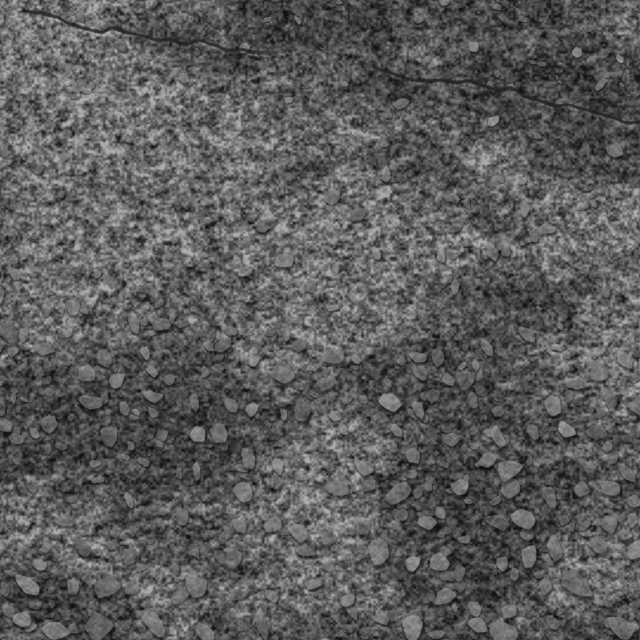
This texture is drawn by a three.js fragment shader. Its source:

```glsl
// Weathered grey ground seen at a slant: dusty patches, angular gravel and a thin crack.
varying vec2 vUv;

#define DARK_SOIL 0.255
#define PALE_DUST 0.435
#define STONE_TONE 0.50
#define GRAIN_CONTRAST 1.0
#define SHADOW_DEPTH 0.42
#define RECESSION 0.6
#define STONE_SIZE 0.024
#define STONE_CELL 0.055
#define CRACK_WIDTH 0.0022
#define EDGE_BLUR 0.0014

float hash(vec2 p) {
  vec3 q = fract(vec3(p.xyx) * 0.1031);
  q += dot(q, q.yzx + 33.33);
  return fract((q.x + q.y) * q.z);
}

float noise(vec2 p) {
  vec2 i = floor(p), f = fract(p);
  f = f * f * (3.0 - 2.0 * f);
  return mix(mix(hash(i), hash(i + vec2(1.0, 0.0)), f.x),
             mix(hash(i + vec2(0.0, 1.0)), hash(i + 1.0), f.x), f.y);
}

float fbm(vec2 p) {
  float sum = 0.0, weight = 0.5;
  for (int i = 0; i < 5; i++) {
    sum += weight * noise(p);
    p = mat2(1.6, 1.2, -1.2, 1.6) * p + 7.3;
    weight *= 0.55;
  }
  return sum / 1.055;
}

// Perspective: the ground plane shrinks towards the top of the canvas.
vec2 toGround(vec2 uv) {
  float s = 1.0 - RECESSION * uv.y;
  return vec2((uv.x - 0.5) / s, -log(s) / RECESSION);
}

vec2 fromGround(vec2 g) {
  float s = exp(-RECESSION * g.y);
  return vec2(0.5 + g.x * s, (1.0 - s) / RECESSION);
}

float crackHeight(float x) {
  return 0.988 - 0.17 * x + 0.026 * (noise(vec2(x * 9.0, 3.0)) - 0.5)
       + 0.012 * (noise(vec2(x * 45.0, 8.0)) - 0.5);
}

// Share of pale dust: wide above a slanting edge, broken below it.
float dustCover(vec2 uv) {
  float upper = smoothstep(-0.06, 0.1, uv.y - 0.6 + 0.3 * uv.x);
  float nearCrack = smoothstep(-0.1, 0.06, uv.y - 0.985 + 0.17 * uv.x);
  float bias = -0.07 + 0.15 * upper - 0.13 * nearCrack;
  return smoothstep(0.34, 0.66, fbm(uv * vec2(4.5, 6.5) + 2.7) + bias);
}

// Fine mottling plus a lit relief of small flakes.
float grain(vec2 uv) {
  vec2 p = mat2(0.9, 0.3, -0.4, 1.1) * uv;
  float relief = noise(p * 95.0) - noise(p * 95.0 + vec2(0.25, -0.55));
  return 0.20 * (noise(p * 75.0 + 4.0) - 0.5) + 0.24 * (noise(p * 150.0) - 0.5)
       + 0.26 * (noise(uv * 270.0) - 0.5) + 0.13 * relief;
}

// Rounded convex polygon of unit radius, longer along a falling diagonal.
float stoneDistance(vec2 p, vec2 id) {
  float turn = -0.6 + 2.4 * (hash(id + 11.0) - 0.5);
  float c = cos(turn), s = sin(turn), sum = 0.0;
  p = vec2(c * p.x + s * p.y, c * p.y - s * p.x);
  p.y *= mix(1.05, 1.9, hash(id + 23.0));
  for (int k = 0; k < 6; k++) {
    vec2 key = id + 31.0 + 5.0 * float(k);
    float a = (float(k) + 0.7 * hash(key)) * 1.0472;
    sum += exp(10.0 * (dot(p, vec2(cos(a), sin(a))) - mix(0.65, 1.0, hash(key + 2.0))));
  }
  return log(sum) / 10.0;
}

// Lays one size of stone over the ground, each with a shadow below it.
void scatterStones(inout float tone, vec2 uv, float scale, float chance, float cover, float seed) {
  float cell = STONE_CELL * scale;
  vec2 home = floor(toGround(uv) / cell);
  float speckle = grain(uv);
  for (int j = -1; j <= 1; j++) {
    for (int i = -1; i <= 1; i++) {
      vec2 id = home + vec2(float(i), float(j)), key = id + seed;
      vec2 jitter = vec2(hash(key), hash(key + 47.0));
      vec2 center = fromGround((id + 0.15 + 0.7 * jitter) * cell);
      float sparse = smoothstep(0.48, 0.64, center.y + 0.15 * center.x);
      if (hash(key + 71.0) > chance * mix(1.0, 0.16 / scale, sparse)) continue;
      float radius = STONE_SIZE * scale * (1.0 - RECESSION * center.y)
                   * mix(0.55, 1.15, hash(key + 89.0));
      vec2 p = (uv - center) / radius;
      if (dot(p, p) > 4.0) continue;
      float d = stoneDistance(p, key);
      float below = stoneDistance(p + vec2(-0.08, 0.22), key);
      tone *= 1.0 - SHADOW_DEPTH * cover * (1.0 - smoothstep(-0.1, 0.25, below));
      float face = STONE_TONE + 0.14 * (hash(key + 97.0) - 0.55) + 0.03 * p.y + 0.4 * speckle;
      float inside = 1.0 - smoothstep(-EDGE_BLUR, EDGE_BLUR, d * radius);
      tone = mix(tone, face, inside * cover * mix(0.7, 1.0, hash(key + 101.0)));
    }
  }
}

void main() {
  // Soil and dust
  float dust = dustCover(vUv);
  float tone = mix(DARK_SOIL, PALE_DUST, dust);
  tone += GRAIN_CONTRAST * mix(0.8, 1.2, dust) * grain(vUv);

  // Gravel, from grit to large stones
  scatterStones(tone, vUv, 0.3, 0.38, 0.6, 400.0);
  scatterStones(tone, vUv, 0.58, 0.36, 0.8, 200.0);
  scatterStones(tone, vUv, 1.0, 0.55, 1.0, 0.0);

  // Crack with a gap in the middle and a pale lower lip
  float rise = vUv.y - crackHeight(vUv.x);
  float gap = smoothstep(0.38, 0.46, vUv.x) * (1.0 - smoothstep(0.55, 0.61, vUv.x));
  float strength = smoothstep(0.02, 0.06, vUv.x) * (1.0 - gap);
  float width = CRACK_WIDTH * mix(0.5, 1.7, noise(vUv.xx * 28.0));
  tone += 0.07 * strength * (1.0 - smoothstep(0.0, 0.004, abs(rise + 0.005)));
  tone = mix(tone, 0.13, 0.8 * strength * (1.0 - smoothstep(width * 0.4, width + EDGE_BLUR, abs(rise))));

  gl_FragColor = vec4(vec3(clamp(tone, 0.08, 0.68)), 1.0);
}
```
